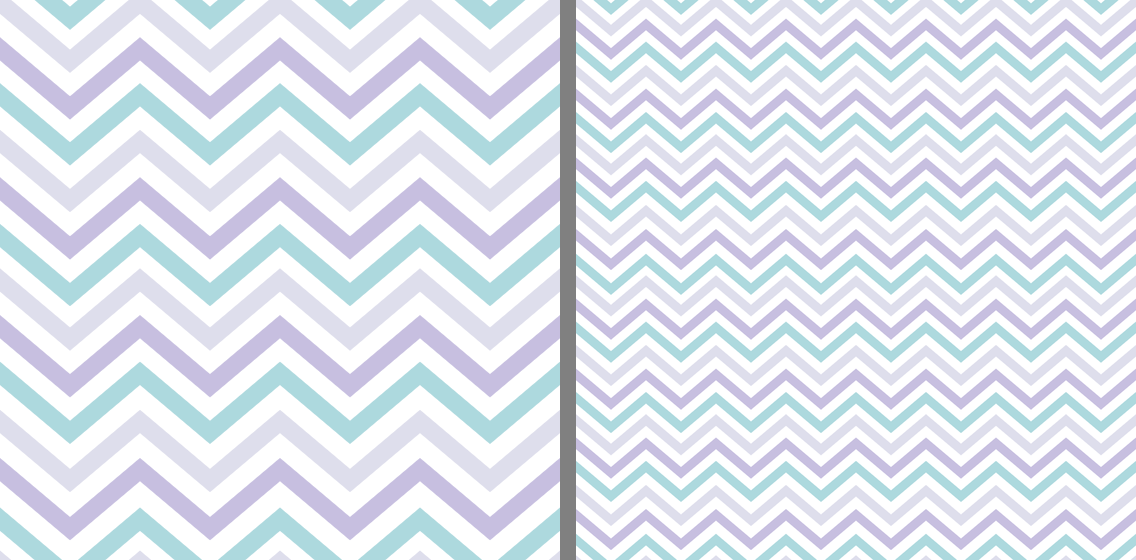
Left: one tile. Right: repeated 2 by 2.
A Shadertoy shader for this pattern:

```glsl
// Zigzag stripes in lilac, aqua and pale lavender on white, four peaks across.
// A triangle wave shears the canvas, so each stripe becomes a flat band; twelve
// bands, each set slightly off an even pitch, wrap around from bottom to top.

// Triangle wave: 0 at whole numbers, 1 halfway between them.
float triangleWave(float x) {
    return 1.0 - abs(2.0 * fract(x) - 1.0);
}

// Stripe colours cycle in threes going down.
vec3 stripeColor(int band) {
    int hue = band % 3;
    if (hue == 0) return vec3(0.78, 0.75, 0.88);
    if (hue == 1) return vec3(0.68, 0.85, 0.87);
    return vec3(0.87, 0.87, 0.925);
}

void mainImage(out vec4 fragColor, in vec2 fragCoord) {
    vec2 uv = fragCoord / iResolution.xy;

    // Depth below the top edge, with the zigzag flattened out.
    float depth = 1.0 - uv.y - 81.0 / 768.0 * triangleWave(4.0 * uv.x);

    // One pixel across a slanted edge, measured vertically.
    float edge = 1.31 / iResolution.y;

    // Uneven spacing of the bands, in 768ths of the canvas.
    const float drift[12] = float[12](0.0, -1.0, -1.0, 0.0, 0.0, -3.0,
                                      -3.0, -3.0, -1.0, 1.0, 5.0, 0.0);

    vec3 color = vec3(1.0);
    for (int band = 0; band < 12; band++) {
        float center = (67.0 + 64.0 * float(band) + drift[band]) / 768.0;
        // Wrapped distance to the band, negative inside.
        float dist = abs(fract(depth - center + 0.5) - 0.5) - 1.0 / 48.0;
        color = mix(color, stripeColor(band), clamp(0.5 - dist / edge, 0.0, 1.0));
    }
    fragColor = vec4(color, 1.0);
}
```
